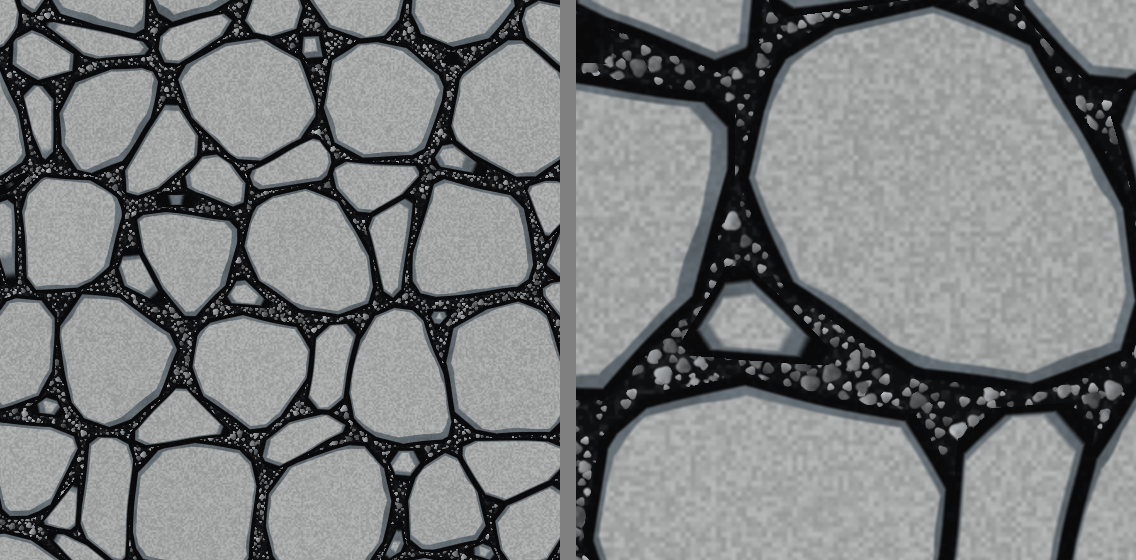
Left: the whole. Right: its middle third, enlarged.
Reproduce this texture procedurally as a three.js fragment shader.

```glsl
// Irregular grey flagstones with chipped blue-grey bevels, set in black soil and gravel.
varying vec2 vUv;

#define SCALE 4.2          // large stones across the canvas
#define JITTER 0.58        // scatter of the large stones
#define FILLERS 0.5        // share of small filler stones kept
#define GAP 0.020          // half width of a joint
#define BEVEL 0.046        // widest bevel
#define GRAIN 330.0        // grains across the canvas
#define SOFT 0.006         // edge smoothing
#define FACE vec3(0.642, 0.650, 0.650)
#define RIM vec3(0.375, 0.410, 0.435)
#define SOIL vec3(0.048, 0.050, 0.057)
#define GRAVEL vec3(0.52, 0.53, 0.54)

float hash(vec2 p) {
  vec3 q = fract(vec3(p.xyx) * 0.1031);
  q += dot(q, q.yzx + 33.33);
  return fract((q.x + q.y) * q.z);
}

vec2 hash2(vec2 p) {
  return vec2(hash(p + 17.3), hash(p + 71.9));
}

float valueNoise(vec2 p) {
  vec2 i = floor(p), f = fract(p);
  f *= f * (3.0 - 2.0 * f);
  return mix(mix(hash(i), hash(i + vec2(1.0, 0.0)), f.x),
             mix(hash(i + vec2(0.0, 1.0)), hash(i + 1.0), f.x), f.y);
}

// Stone centre (xy) and squared radius (z); layer 0 is large, layer 1 is filler
vec3 site(vec2 p, vec2 offset, int layer) {
  if (layer == 0) {
    vec2 id = floor(p) + offset;
    vec2 centre = id + 0.5 + (hash2(id + 40.0) - 0.5) * JITTER;
    centre.x += 0.5 * mod(id.y, 2.0);
    return vec3(centre, mix(0.09, 0.23, hash(id + 9.0)));
  }
  vec2 id = floor(p * 2.0) + offset;
  float kept = step(hash(id + 63.0), FILLERS);
  float radius2 = mix(-0.02, 0.035, hash(id + 85.0));
  return vec3((id + hash2(id + 120.0)) * 0.5, mix(-9.0, radius2, kept));
}

float power(vec2 p, vec3 s) {
  vec2 d = p - s.xy;
  return dot(d, d) - s.z;
}

// Keep the two smallest edge distances
void keepNearest(inout vec2 two, float e) {
  two = e < two.x ? vec2(e, two.x) : vec2(two.x, min(two.y, e));
}

// Inside distance of a polygon whose corners are cut off
float chamfered(vec2 edges, float cut) {
  return min(edges.x - GAP, 0.6 * (edges.x + edges.y - cut));
}

// One pebble per cell: coverage (x) and brightness (y)
vec2 pebbles(vec2 p, float share, float room) {
  vec2 id = floor(p);
  float radius = mix(0.20, 0.44, hash(id + 5.0));
  vec2 d = fract(p) - 0.5 - (hash2(id) - 0.5) * (1.0 - 2.0 * radius);
  float angle = atan(d.y, d.x);
  float lumpy = 1.0 + 0.13 * sin(angle * 3.0 + 6.28 * hash(id + 31.0));
  float cover = smoothstep(0.08, -0.08, length(d) - radius * lumpy * room);
  float light = mix(0.55, 1.15, hash(id + 52.0)) * (1.0 + 0.5 * (d.y - d.x));
  return vec2(cover * step(hash(id + 77.0), share) * step(0.3, room), light);
}

void main() {
  vec2 p = vUv * SCALE;
  p += 0.006 * vec2(sin(p.y * 9.0 + 2.0 * sin(p.x * 5.0)), sin(p.x * 8.0 + 2.0 * sin(p.y * 6.0)));

  // Owning stone of a weighted cell diagram
  vec3 home = vec3(0.0);
  float best = 1000.0;
  for (int layer = 0; layer < 2; layer++)
    for (int y = -2; y <= 2; y++)
      for (int x = -2; x <= 2; x++) {
        vec3 s = site(p, vec2(float(x), float(y)), layer);
        float pw = power(p, s);
        if (pw < best) { best = pw; home = s; }
      }
  float size = smoothstep(0.0, 0.12, home.z);

  // Distances to its edges, and to the same edges inset by a bevel
  vec2 outer = vec2(9.0), inner = vec2(9.0);
  for (int layer = 0; layer < 2; layer++)
    for (int y = -2; y <= 2; y++)
      for (int x = -2; x <= 2; x++) {
        vec3 s = site(p, vec2(float(x), float(y)), layer);
        vec2 way = s.xy - home.xy;
        float len = length(way);
        if (len < 0.0001) continue;
        float e = (power(p, s) - best) / (2.0 * len);
        float chip = hash(home.xy * 37.0 + way * 91.0);
        float facing = 0.75 + 0.4 * dot(way / len, vec2(0.4, -0.9));
        keepNearest(outer, e);
        keepNearest(inner, e - 0.006 - BEVEL * chip * chip * facing * mix(0.5, 1.0, size));
      }
  float cut = mix(0.06, 0.13, size) + 0.09 * hash(home.xy * 53.0);
  float stone = chamfered(outer, cut);
  float ripple = sin(p.x * 13.0 + 3.0 * sin(p.y * 7.0)) * sin(p.y * 11.0 + home.x * 9.0);
  float face = chamfered(inner, cut + 0.010) - 0.012 * size * max(ripple, 0.0);

  // Soil with gravel where the joints widen
  float grain = valueNoise(vUv * GRAIN) - 0.5;
  float room = smoothstep(0.022, 0.042, -stone);
  vec3 color = SOIL * (0.7 + 0.4 * room) + 0.12 * max(grain, 0.0) * (0.3 + room);
  vec2 fine = pebbles(mat2(0.8, 0.6, -0.6, 0.8) * p * 31.0, 0.62, room);
  vec2 coarse = pebbles(mat2(0.9, -0.43, 0.43, 0.9) * p * 18.0, 0.5, room);
  color = mix(color, GRAVEL * fine.y + 0.12 * grain, fine.x);
  color = mix(color, GRAVEL * coarse.y + 0.12 * grain, coarse.x);

  // Bevel, then the grainy flat top
  vec3 rim = RIM * (0.9 + 0.2 * valueNoise(p * 9.0)) + 0.05 * grain;
  vec3 top = FACE + 0.13 * grain + 0.015 * (hash(home.xy * 29.0) - 0.5);
  color = mix(color, rim, smoothstep(-SOFT, SOFT, stone));
  color = mix(color, top, smoothstep(-SOFT, SOFT, min(face, stone)));
  gl_FragColor = vec4(color, 1.0);
}
```
